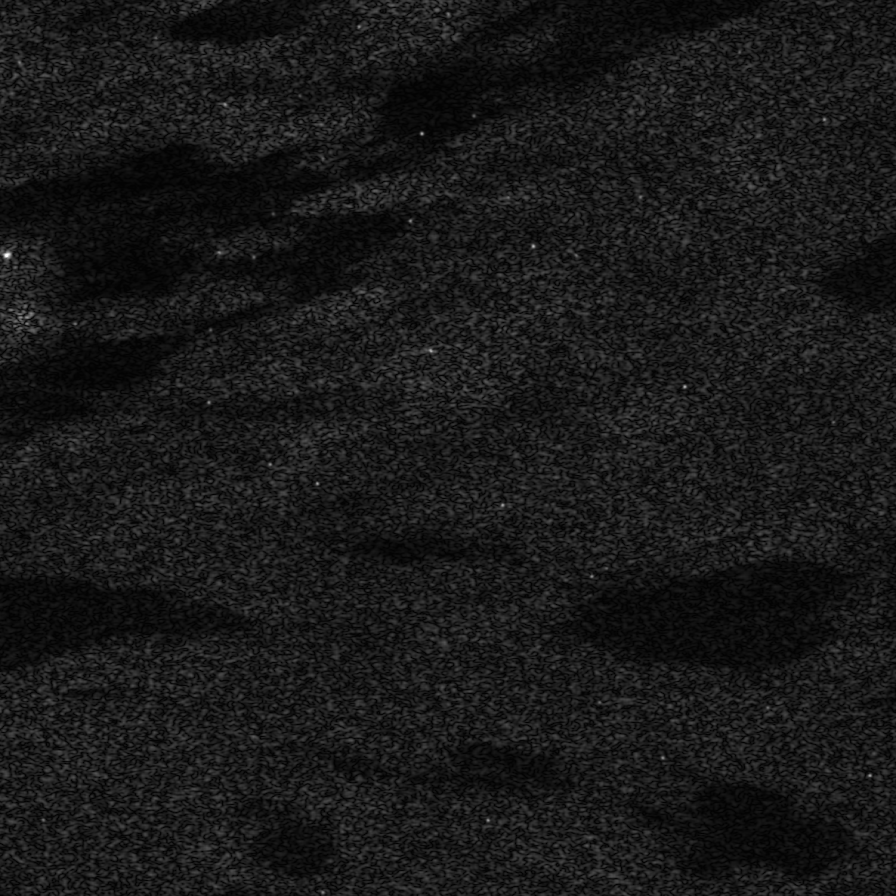
A WebGL 2 fragment shader for this texture:

```glsl
#version 300 es
precision highp float;
precision highp int;

uniform vec2 u_resolution;
out vec4 fragColor;

// Integer hash giving two values in 0..1
vec2 hash2(vec2 cell, int seed) {
    uvec2 v = uvec2(ivec2(cell) + ivec2(seed * 977, seed * 131));
    v = v * 1664525u + 1013904223u;
    v.x += v.y * 1664525u;
    v.y += v.x * 1664525u;
    v ^= v >> 16u;
    v.x += v.y * 1664525u;
    v.y += v.x * 1664525u;
    v ^= v >> 16u;
    return vec2(v & 0xffffu) / 65535.0;
}

float valueNoise(vec2 p, int seed) {
    vec2 cell = floor(p), f = fract(p);
    f = f * f * f * (f * (f * 6.0 - 15.0) + 10.0);
    float low = mix(hash2(cell, seed).x, hash2(cell + vec2(1, 0), seed).x, f.x);
    float high = mix(hash2(cell + vec2(0, 1), seed).x, hash2(cell + vec2(1, 1), seed).x, f.x);
    return mix(low, high, f.y);
}

float fbm(vec2 p, int seed) {
    float sum = 0.0, amplitude = 0.5;
    for (int octave = 0; octave < 5; octave++) {
        sum += amplitude * valueNoise(p, seed + octave);
        p = mat2(1.96, 0.18, -0.18, 1.96) * p + 7.3;
        amplitude *= 0.5;
    }
    return sum / 0.97;
}

// Magnitude of a smoothed random complex field, Rayleigh distributed
float speckle(vec2 uv) {
    vec2 p = uv * vec2(290.0, 460.0);
    vec2 centre = floor(p);
    vec2 field = vec2(0.0);
    float power = 0.0;
    for (int j = -1; j <= 1; j++) {
        for (int i = -1; i <= 1; i++) {
            vec2 cell = centre + vec2(i, j);
            vec2 d = p - cell - 0.5;
            float weight = exp(-dot(d, d) / 0.72);
            field += weight * (hash2(cell, 3) - 0.5);
            power += weight * weight;
        }
    }
    return length(field) / sqrt(power / 12.0);
}

// Sparse pinpoint reflectors, denser towards the upper left
float glints(vec2 uv) {
    vec2 p = uv * 18.0;
    float light = 0.0;
    for (int j = -1; j <= 1; j++) {
        for (int i = -1; i <= 1; i++) {
            vec2 cell = floor(p) + vec2(i, j);
            vec2 chance = hash2(cell, 41);
            vec2 d = (p - cell - hash2(cell, 42)) / 18.0;
            float density = 0.07 + 0.16 * smoothstep(0.35, 0.8, cell.y / 18.0)
                                        * smoothstep(0.8, 0.3, cell.x / 18.0);
            float peak = 0.25 + 0.4 * chance.y * chance.y;
            light += step(chance.x, density) * peak * exp(-dot(d, d) / 0.0000045);
        }
    }
    return light;
}

void main() {
    vec2 uv = gl_FragCoord.xy / u_resolution;

    // Drifting, gently tilted flow lines
    vec2 flow = uv;
    flow.y -= mix(-0.12, 0.26, uv.y) * (uv.x - 0.5);
    flow += vec2(0.10, 0.07) * (vec2(fbm(uv * 4.0, 11), fbm(uv * 4.0, 17)) - 0.5);

    // Broad dark lanes and finer streaks
    float streakiness = smoothstep(0.3, 0.65, uv.y) * smoothstep(1.0, 0.4, uv.x);
    float broad = fbm(flow * vec2(2.8, 9.5) + 4.0, 23);
    float fine = fbm(flow * vec2(8.0, 30.0), 31) - 0.5;
    float lane = smoothstep(0.47, 0.37, broad + fine * mix(0.12, 0.3, streakiness));
    float level = mix(0.088, 0.039, lane);
    level *= 1.0 + fine * mix(0.4, 1.5, streakiness);
    level *= 0.94 + 0.25 * (fbm(uv * 5.0, 53) - 0.4);

    // Bright rough clump and one strong reflector at the left edge
    vec2 clump = (uv - vec2(0.024, 0.645)) / vec2(0.016, 0.014);
    level += 0.17 * exp(-dot(clump, clump));
    vec2 beacon = uv - vec2(0.008, 0.715);

    float shade = level * speckle(uv) + glints(uv);
    shade += 0.9 * exp(-dot(beacon, beacon) / 0.000012);
    fragColor = vec4(vec3(clamp(shade, 0.012, 1.0)), 1.0);
}
```
